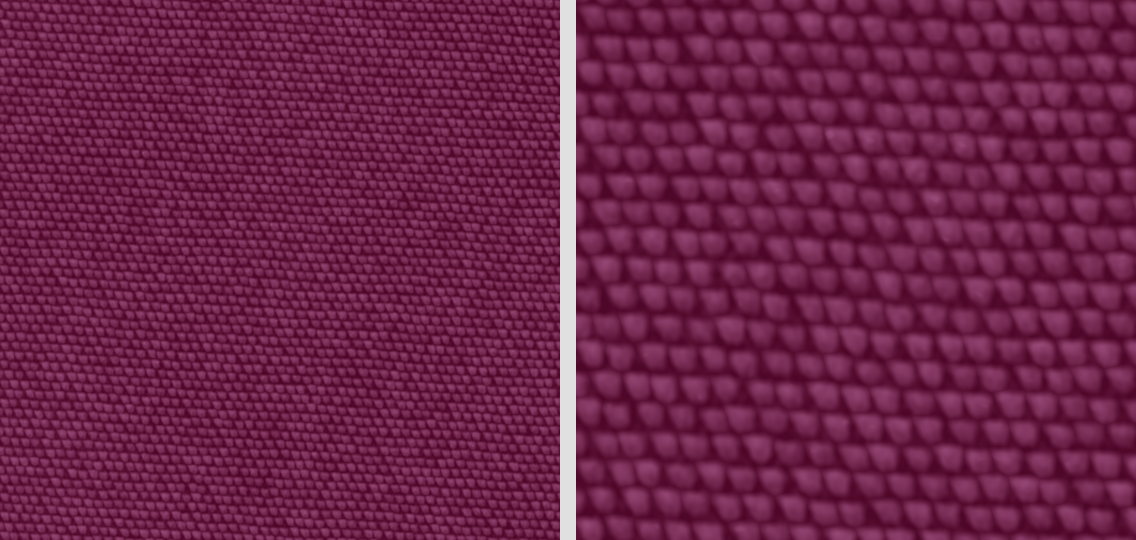
Left, the full canvas; right, a detail of the centre.
A Shadertoy shader for this texture:

```glsl
#define REPEATS vec2(54.0, 57.0)
#define ROW_SLOPE 0.052
#define WARP 0.35
#define JITTER vec2(0.10, 0.08)
#define LEAN 0.18
#define BUMP_HALF vec2(0.52, 0.52)
#define TAPER 0.75
#define SOFTNESS 0.27
#define FIBRE 0.24
#define SHADOW_COLOR vec3(0.310, 0.028, 0.160)
#define LIGHT_COLOR vec3(0.590, 0.280, 0.460)

vec2 hash2(vec2 p) {
    vec3 q = fract(vec3(p.xyx) * vec3(0.1031, 0.1030, 0.0973));
    q += dot(q, q.yzx + 33.33);
    return fract((q.xx + q.yz) * q.zy);
}

float cornerSlope(vec2 cell, vec2 offset) {
    return dot(hash2(cell + 200.0) * 2.0 - 1.0, offset);
}

float gradientNoise(vec2 p) {
    vec2 i = floor(p), f = fract(p);
    vec2 w = f * f * f * (f * (f * 6.0 - 15.0) + 10.0);
    vec2 e = vec2(1.0, 0.0);
    return mix(mix(cornerSlope(i, f), cornerSlope(i + e, f - e), w.x),
               mix(cornerSlope(i + e.yx, f - e.yx), cornerSlope(i + 1.0, f - 1.0), w.x), w.y);
}

float roundedBox(vec2 p, vec2 halfSize, float radius) {
    vec2 d = abs(p) - halfSize + radius;
    return length(max(d, 0.0)) + min(max(d.x, d.y), 0.0) - radius;
}

// Brightness of one yarn crossing: a round crown on a narrow foot
float yarnBump(vec2 p, vec2 seed, float blur) {
    p.x += LEAN * p.y;
    vec2 body = vec2(p.x * (1.0 + TAPER * (0.12 - p.y)), p.y + 0.03);
    vec2 size = BUMP_HALF * (0.94 + 0.12 * seed.yx);
    float cover = 1.0 - smoothstep(-SOFTNESS - blur, 0.08 + blur,
                                   roundedBox(body, size, 0.4));
    vec2 crown = p - vec2(-0.04, 0.12);
    float shade = 0.51 + 0.36 * p.y - 0.10 * p.x + 0.19 * exp(-11.0 * dot(crown, crown));
    return cover * (shade + 0.18 * (seed.x - 0.5));
}

void mainImage(out vec4 fragColor, in vec2 fragCoord) {
    vec2 uv = fragCoord / iResolution.xy;

    // Sloping, slightly uneven thread grid
    vec2 grid = REPEATS * vec2(uv.x, uv.y + ROW_SLOPE * uv.x);
    grid += WARP * vec2(gradientNoise(uv * 6.0), gradientNoise(uv * 5.0 + 31.0));
    float blur = 0.1 * fwidth(grid.y);

    // Alternate rows shift by half a repeat; neighbours may overlap
    float light = 0.0;
    for (int j = -1; j <= 1; j++) {
        float row = floor(grid.y) + float(j);
        float shift = 0.5 * mod(row, 2.0);
        for (int i = -1; i <= 1; i++) {
            vec2 cell = vec2(floor(grid.x - shift) + float(i), row);
            vec2 seed = hash2(cell + 17.0);
            vec2 center = cell + vec2(shift + 0.5, 0.5);
            center += JITTER * (hash2(cell + 91.0) * 2.0 - 1.0);
            light = max(light, yarnBump(grid - center, seed, blur));
        }
    }

    // Fibre grain, uneven yarn and a broad soft sheen
    float grain = gradientNoise(grid * vec2(3.2, 2.4));
    float slub = gradientNoise(grid * vec2(0.22, 0.8) + 53.0);
    float sheen = gradientNoise(uv * 2.5 + 7.0) + 0.4 * (0.5 - uv.x);
    light += 0.04 + FIBRE * grain + 0.09 * slub + 0.09 * sheen;

    // Scattered bright fibre glints
    float glint = smoothstep(0.32, 0.6, gradientNoise(grid * vec2(1.7, 2.1) + 120.0));
    light += 0.18 * glint * smoothstep(0.3, 0.6, light);

    fragColor = vec4(mix(SHADOW_COLOR, LIGHT_COLOR, clamp(light, 0.0, 1.0)), 1.0);
}
```
